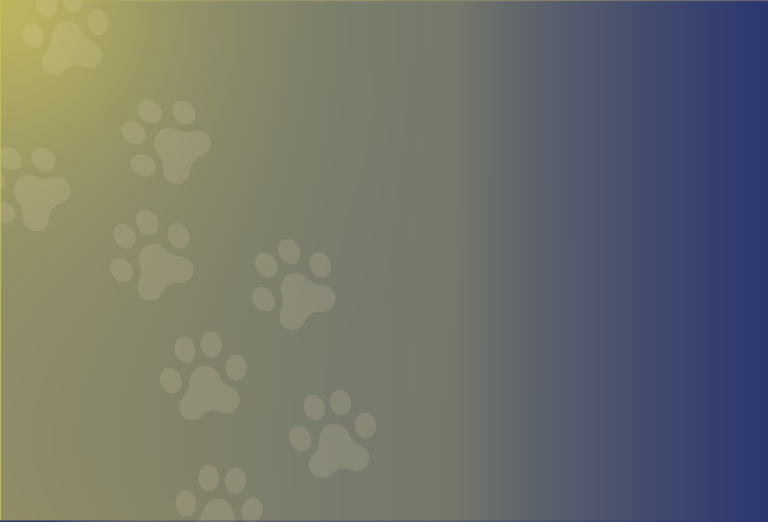
This background is drawn by a WebGL 1 fragment shader. Its source:

```glsl
precision highp float;
// Paw-print trails on a khaki-grey ground with a yellow corner glow and a navy ramp
// on the right. Prints are smooth unions of circles and ellipses, placed along a curved
// path by polynomials in the step number, then blended over the gradients.

uniform vec2 u_resolution;

#define SPAN 522.0        // canvas height in design units
#define RAMP_START 0.592  // start of the navy ramp, as a share of the width
#define RAMP_CURVE 0.85
#define BANDS 24.0        // soft steps across the ramp
#define GLOW_RADIUS 170.0
#define PAW_ALPHA 0.13
#define PAW_TINT vec3(0.95, 0.88, 0.76)
#define KHAKI vec3(0.55, 0.54, 0.41)
#define GREY vec3(0.47, 0.48, 0.425)
#define OLIVE vec3(0.458, 0.468, 0.415)
#define NAVY vec3(0.165, 0.21, 0.44)
#define YELLOW vec3(0.74, 0.71, 0.37)

float smoothUnion(float a, float b, float k) {
  float h = max(k - abs(a - b), 0.0) / k;
  return min(a, b) - 0.25 * k * h * h;
}

// Turns the axes of p by an angle
vec2 turn(vec2 p, float angle) {
  float c = cos(angle), s = sin(angle);
  return vec2(c * p.x + s * p.y, c * p.y - s * p.x);
}

float toe(vec2 p, vec2 center, float lean) {
  vec2 q = turn(p - center, lean) / vec2(10.4, 13.0);
  return (length(q) - 1.0) * 11.0;
}

// Distance to one print; the origin lies midway between the outer toes
float paw(vec2 p, vec2 center, float degrees) {
  vec2 q = turn(p - center, radians(degrees));
  q.x = abs(q.x);
  float pad = length(q - vec2(0.0, 7.0)) - 15.0;
  pad = smoothUnion(pad, length(q - vec2(17.5, 30.0)) - 13.0, 16.0);
  pad = smoothUnion(pad, length(q - vec2(0.0, 22.0)) - 15.0, 8.0);
  float toes = min(toe(q, vec2(33.2, 0.0), 0.16),
                   toe(q, vec2(13.3, -27.6), 0.03));
  return min(pad, toes);
}

// Two trails side by side, plus a lone print near the top corner
float trails(vec2 p) {
  float d = 1e4;
  for (int n = 0; n < 4; n++) {
    float i = float(n);
    float i2 = i * (i - 1.0);
    float i3 = i2 * (i - 2.0);
    float heading = -52.5 + 22.5 * i - i * i;
    vec2 left = vec2(23.0, 186.0) + vec2(127.0, 67.0) * i
              + vec2(-36.75, 27.0) * i2 + vec2(5.92, -7.0) * i3;
    vec2 right = left + vec2(140.5, -47.0) + vec2(1.5, 76.0) * i
               + vec2(-7.0, -23.5) * i2;
    d = min(d, paw(p, left, heading));
    if (n < 3) d = min(d, paw(p, right, heading));
  }
  return min(d, paw(p, vec2(65.5, 29.0), -12.0));
}

vec3 background(vec2 p, float across) {
  vec3 color = mix(KHAKI, GREY, clamp(across / 0.45, 0.0, 1.0));
  color = mix(color, OLIVE, smoothstep(0.45, RAMP_START, across));

  // Corner glow and a faint warm foot
  color = mix(color, YELLOW, exp(-pow(length(p) / GLOW_RADIUS, 1.5)));
  float foot = exp(-(SPAN - p.y) / 50.0) * (1.0 - smoothstep(0.0, 0.5, across));
  color += foot * vec3(0.02, 0.01, -0.015);

  // Navy ramp with soft vertical bands
  float t = clamp((across - RAMP_START) / (1.0 - RAMP_START), 0.0, 1.0);
  float wave = 6.28318 * BANDS;
  t = max(t - 0.5 * sin(wave * t) / wave, 0.0);
  return mix(color, NAVY, pow(t, RAMP_CURVE));
}

void main() {
  float pixel = SPAN / u_resolution.y;
  vec2 p = gl_FragCoord.xy * pixel;
  p.y = SPAN - p.y;
  float across = gl_FragCoord.x / u_resolution.x;

  vec3 color = background(p, across);
  float print = 1.0 - smoothstep(-0.6 * pixel, 0.6 * pixel, trails(p));
  color = mix(color, PAW_TINT, PAW_ALPHA * print);

  // Thin border: yellow on the left and top, blue along the bottom
  float soft = 0.5 * pixel;
  float leftLine = 1.0 - smoothstep(1.2 - soft, 1.2 + soft, p.x);
  float topLine = 1.0 - smoothstep(1.2 - soft, 1.2 + soft, p.y);
  float bottomLine = 1.0 - smoothstep(1.6 - soft, 1.6 + soft, SPAN - p.y);
  color = mix(color, vec3(0.78, 0.75, 0.32), 0.8 * leftLine);
  color = mix(color, mix(YELLOW, GREY, across), 0.7 * topLine);
  float blueness = mix(0.9, 0.4, smoothstep(0.04, 0.2, across));
  color = mix(color, NAVY, blueness * bottomLine);

  gl_FragColor = vec4(color, 1.0);
}
```
